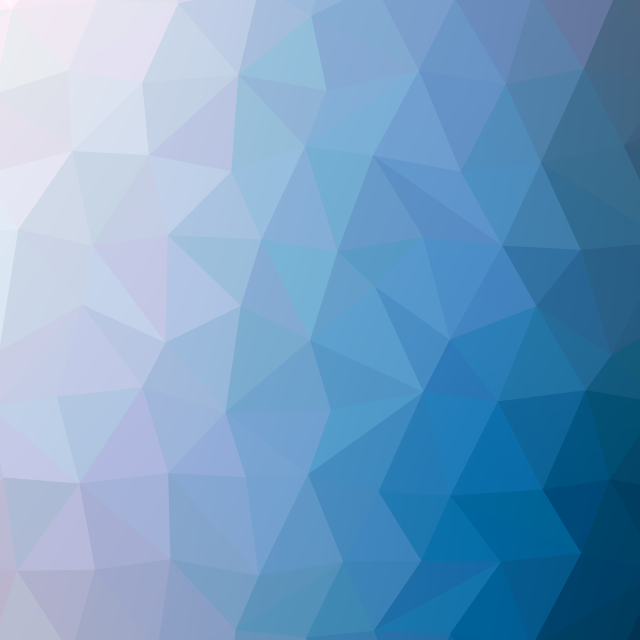
Write a three.js fragment shader that draws this background.

```glsl
#define GRID 8.0
#define SOFTNESS 0.001
#define JITTER vec2(0.2, 0.4)
#define LEFT_SWAY 0.21
#define RIGHT_SWAY 0.30
#define ZIGZAG 0.28
#define TONE_SPREAD 0.045
#define HUE_SPREAD 0.05
#define PI 3.14159

varying vec2 vUv;

float hash(vec2 p) {
  return fract(sin(dot(p, vec2(127.1, 311.7))) * 43758.5);
}

float cross2(vec2 a, vec2 b) {
  return a.x * b.y - a.y * b.x;
}

// Five evenly spaced colour stops
vec3 ramp(float x, vec3 a, vec3 b, vec3 c, vec3 d, vec3 e) {
  float t = clamp(x, 0.0, 1.0) * 4.0;
  vec3 color = mix(a, b, clamp(t, 0.0, 1.0));
  color = mix(color, c, clamp(t - 1.0, 0.0, 1.0));
  color = mix(color, d, clamp(t - 2.0, 0.0, 1.0));
  return mix(color, e, clamp(t - 3.0, 0.0, 1.0));
}

// Pale lilac at upper left to deep navy at lower right
vec3 gradient(vec2 p) {
  vec3 top = ramp(p.x, vec3(0.99, 0.95, 0.97), vec3(0.87, 0.87, 0.93),
    vec3(0.58, 0.73, 0.86), vec3(0.45, 0.60, 0.79), vec3(0.32, 0.39, 0.50));
  vec3 middle = ramp(p.x, vec3(0.82, 0.87, 0.93), vec3(0.71, 0.77, 0.88),
    vec3(0.42, 0.65, 0.81), vec3(0.22, 0.51, 0.75), vec3(0.12, 0.36, 0.50));
  vec3 low = ramp(p.x, vec3(0.75, 0.77, 0.88), vec3(0.62, 0.69, 0.85),
    vec3(0.35, 0.60, 0.79), vec3(0.00, 0.42, 0.67), vec3(0.00, 0.26, 0.40));
  vec3 bottom = ramp(p.x, vec3(0.72, 0.72, 0.79), vec3(0.58, 0.64, 0.77),
    vec3(0.30, 0.54, 0.71), vec3(0.01, 0.38, 0.62), vec3(0.00, 0.20, 0.31));
  vec3 color = mix(bottom, low, clamp(p.y * 4.0, 0.0, 1.0));
  color = mix(color, middle, clamp(p.y * 4.0 - 1.0, 0.0, 1.0));
  return mix(color, top, clamp(p.y * 2.0 - 1.0, 0.0, 1.0));
}

// Mesh corner: grid point with row sway, a zigzag band and jitter
vec2 corner(vec2 id) {
  float row = GRID - id.y;
  float left = -LEFT_SWAY * cos(2.0 * PI * (row - 1.5) / 3.5);
  float right = -RIGHT_SWAY * cos(PI * row);
  float band = exp(-2.0 * (row - 4.0) * (row - 4.0));
  vec2 shift = vec2(mix(left, right, smoothstep(2.5, 5.5, id.x)),
    -ZIGZAG * cos(PI * id.x) * band);
  vec2 jitter = vec2(hash(id + 3.7), hash(id + 19.3)) - 0.5;
  return (id + shift + jitter * JITTER) / GRID;
}

float edgeDistance(vec2 p, vec2 a, vec2 b) {
  return cross2(normalize(b - a), p - a);
}

// Flat facet colour, premultiplied by its soft coverage
vec4 facet(vec2 p, vec2 a, vec2 b, vec2 c) {
  float inside = min(edgeDistance(p, a, b),
    min(edgeDistance(p, b, c), edgeDistance(p, c, a)));
  float coverage = smoothstep(-SOFTNESS, SOFTNESS, inside);
  vec2 center = (a + b + c) / 3.0;
  vec2 seed = floor(center * 512.0);
  float tone = (hash(seed) - 0.5) * TONE_SPREAD;
  float hue = (hash(seed + 7.1) - 0.5) * HUE_SPREAD;
  vec3 color = gradient(center) + tone + hue * vec3(0.8, -0.5, 0.1);
  // Faint shading within each facet
  color += 0.2 * (gradient(p) - gradient(center));
  return vec4(clamp(color, 0.0, 1.0), 1.0) * coverage;
}

float smallestArea(vec2 a, vec2 b, vec2 c, vec2 d) {
  return min(cross2(b - a, c - a), cross2(c - a, d - a));
}

void main() {
  vec2 cell = floor(vUv * GRID);
  vec4 total = vec4(0.0);
  for (int y = -1; y <= 1; y++) {
    for (int x = -1; x <= 1; x++) {
      vec2 id = cell + vec2(float(x), float(y));
      vec2 a = corner(id);
      vec2 b = corner(id + vec2(1.0, 0.0));
      vec2 c = corner(id + vec2(1.0, 1.0));
      vec2 d = corner(id + vec2(0.0, 1.0));
      // Split along the diagonal that leaves the fuller triangles
      if (smallestArea(a, b, c, d) > smallestArea(b, c, d, a)) {
        total += facet(vUv, a, b, c) + facet(vUv, a, c, d);
      } else {
        total += facet(vUv, b, c, d) + facet(vUv, b, d, a);
      }
    }
  }
  vec3 color = total.a > 0.001 ? total.rgb / total.a : gradient(vUv);
  gl_FragColor = vec4(color, 1.0);
}
```
